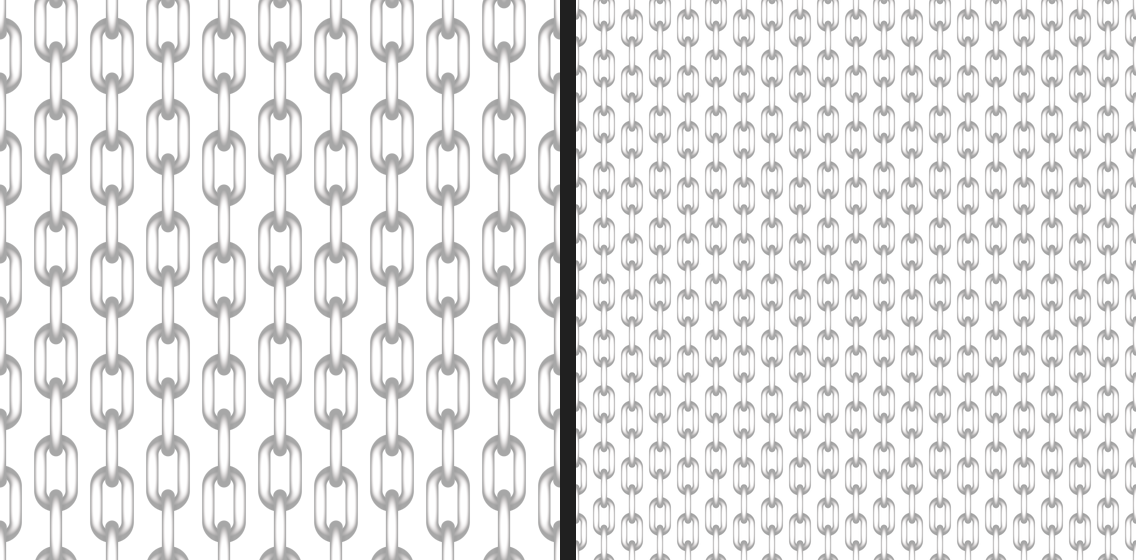
Left: one tile. Right: repeated 2 by 2.
Give the GLSL for this pattern, as a Shadertoy shader.

```glsl
// Signed distance to a box with rounded corners
float roundedBox(vec2 p, vec2 halfSize, float radius) {
    vec2 q = abs(p) - halfSize + radius;
    return length(max(q, 0.0)) + min(max(q.x, q.y), 0.0) - radius;
}

// Grey steel with a white core that tapers towards both ends
vec3 steel(float across, float along) {
    float core = 1.0 - across * across - pow(abs(along), 2.6);
    float shine = smoothstep(0.04, 0.86, core);
    float warmth = 0.04 * shine * (1.0 - shine);
    return vec3(mix(0.655, 1.0, shine)) - vec3(0.0, warmth, warmth);
}

void mainImage(out vec4 fragColor, in vec2 fragCoord) {
    // Ten columns, five chain periods; a period is two units tall
    vec2 p = 10.0 * fragCoord / iResolution.xy;
    float pixel = 10.0 / min(iResolution.x, iResolution.y);
    float column = floor(p.x + 0.5);
    float x = p.x - column;
    float shift = mod(column, 2.0) < 0.5 ? 1.0 : 1.556;
    float linkY = mod(p.y - shift + 1.0, 2.0) - 1.0;
    float joinY = mod(p.y - shift, 2.0) - 1.0;

    vec3 color = vec3(1.0);

    // Open link facing the viewer
    float rail = roundedBox(vec2(x, linkY), vec2(0.28, 0.58), 0.26);
    float link = abs(rail) - 0.11;
    vec3 linkColor = steel(rail / 0.11, linkY / 0.61);

    // Connecting link seen edge-on, slightly fuller at its ends
    float radius = 0.109 + 0.012 * smoothstep(0.35, 0.6, abs(joinY));
    float spine = length(vec2(x, max(abs(joinY) - 0.705 + radius, 0.0)));
    float join = spine - radius;
    vec3 joinColor = steel(spine / radius, joinY / 0.64);

    // Soft contact shade, then the front layer
    linkColor *= 1.0 - 0.04 * (1.0 - smoothstep(0.0, 0.09, join));
    color = mix(color, linkColor, smoothstep(0.75, -0.75, link / pixel));
    color = mix(color, joinColor, smoothstep(0.75, -0.75, join / pixel));
    fragColor = vec4(color, 1.0);
}
```
